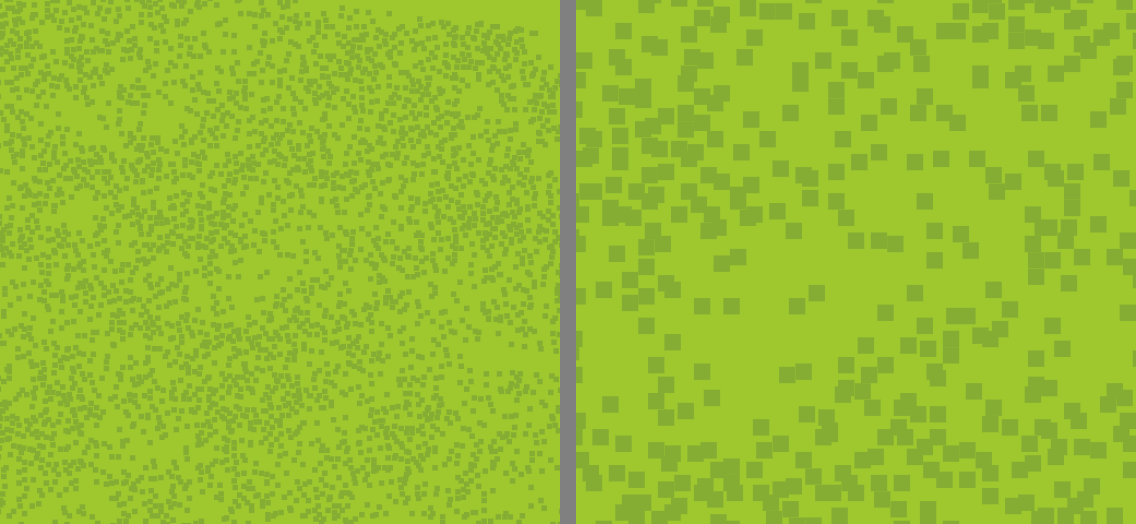
Left, the full canvas; right, a detail of the centre.
A Shadertoy shader for this texture:

```glsl
#define GRASS vec3(0.618, 0.783, 0.182)
#define SPECK vec3(0.522, 0.678, 0.202)
#define SPECK_SIZE (1.0 / 96.0)  // side of a speck, in canvas heights
#define CELL 1.2                 // scatter cell, in speck sides
#define SNAP 5.0                 // position steps per speck side
#define DENSITY 0.49             // mean share of cells that hold a speck
#define CLUMPING 1.15            // how strongly specks gather
#define CLUMP_FREQ vec2(6.5, 9.0)

float hash(vec2 p) {
    vec3 q = fract(vec3(p.xyx) * 0.1031);
    q += dot(q, q.yzx + 33.33);
    return fract((q.x + q.y) * q.z);
}

float valueNoise(vec2 p) {
    vec2 i = floor(p), f = fract(p);
    f = f * f * (3.0 - 2.0 * f);
    return mix(mix(hash(i), hash(i + vec2(1, 0)), f.x),
               mix(hash(i + vec2(0, 1)), hash(i + vec2(1, 1)), f.x), f.y);
}

// Chance that a scatter cell at uv holds a speck
float speckChance(vec2 uv) {
    vec2 p = uv * CLUMP_FREQ;
    float clumps = 0.6 * valueNoise(p + 17.0) + 0.4 * valueNoise(p * 2.3 + 51.0);
    float chance = clamp(DENSITY + CLUMPING * (clumps - 0.5), 0.08, 0.92);
    // Bare strip along the upper right edge
    float stripDepth = min(0.11 * (uv.x - 0.55), 0.05);
    return uv.x > 0.57 && uv.y > 0.99 - stripDepth ? 0.0 : chance;
}

// Antialiased unit square with its lower left corner at the origin
float unitSquare(vec2 p, float pixel) {
    vec2 d = abs(p - 0.5) - 0.5;
    return clamp(0.5 - max(d.x, d.y) / pixel, 0.0, 1.0);
}

void mainImage(out vec4 fragColor, in vec2 fragCoord) {
    float pixel = 1.0 / (iResolution.y * SPECK_SIZE);
    vec2 p = fragCoord * pixel;
    vec2 home = floor(p / CELL);

    // Specks reach only into the next cell right and up
    float cover = 0.0;
    for (int y = -1; y <= 1; y++)
    for (int x = -1; x <= 1; x++) {
        vec2 cell = home + vec2(x, y);
        vec2 seed = cell + 100.0;
        vec2 jitter = vec2(hash(seed + 7.3), hash(seed + 191.7));
        vec2 corner = floor((cell + jitter) * CELL * SNAP) / SNAP;
        if (hash(seed + 413.1) < speckChance(corner * SPECK_SIZE))
            cover = max(cover, unitSquare(p - corner, pixel));
    }

    fragColor = vec4(mix(GRASS, SPECK, cover), 1.0);
}
```
